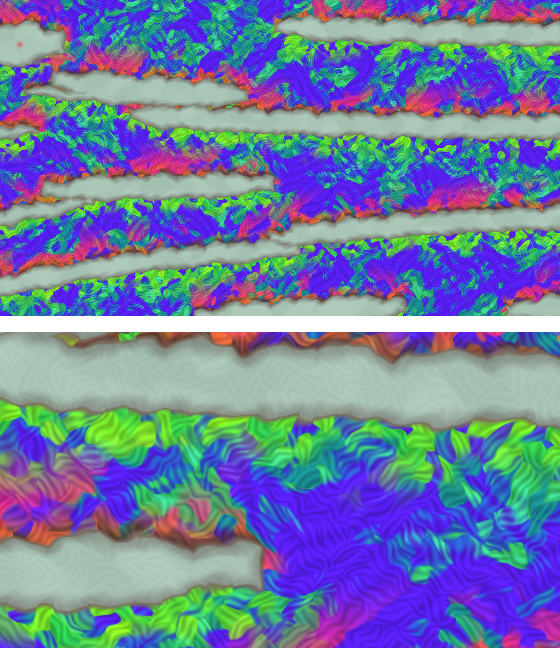
Top, the full canvas; bottom, a detail of the centre.
Write a Shadertoy shader that draws this texture map.

```glsl
const int BAND_COUNT = 12;

// Band axis: start x, end x, start height, end height
const vec4 BAND_AXIS[BAND_COUNT] = vec4[BAND_COUNT](
    vec4(0.87, 1.90, 0.915, 0.888), vec4(-0.10, 0.20, 0.850, 0.868),
    vec4(0.17, 0.78, 0.745, 0.700), vec4(0.41, 1.90, 0.637, 0.600),
    vec4(0.08, 0.55, 0.712, 0.675), vec4(-0.10, 0.12, 0.583, 0.583),
    vec4(0.14, 0.86, 0.398, 0.417), vec4(-0.10, 0.30, 0.290, 0.365),
    vec4(0.85, 1.90, 0.245, 0.312), vec4(-0.10, 0.95, 0.070, 0.212),
    vec4(0.62, 1.28, -0.010, 0.028), vec4(1.60, 1.90, 0.012, 0.042));

// Band shape: bow of the axis, half thickness
const vec2 BAND_SHAPE[BAND_COUNT] = vec2[BAND_COUNT](
    vec2(-0.006, 0.033), vec2(0.0, 0.064), vec2(-0.010, 0.040),
    vec2(-0.015, 0.034), vec2(0.0, 0.015), vec2(0.0, 0.018),
    vec2(0.0, 0.034), vec2(0.0, 0.022), vec2(0.013, 0.032),
    vec2(0.025, 0.029), vec2(0.0, 0.040), vec2(0.0, 0.035));

float hash(vec2 cell, float seed) {
    return fract(sin(dot(cell, vec2(41.3, 289.1)) + seed) * 4375.5);
}

vec2 ripple(vec2 p) {
    return 0.004 * sin(p.yx * 37.0 + 2.0 * sin(p * 23.0))
         + 0.002 * sin(p.yx * 131.0 + 3.0 * sin(p * 71.0));
}

// Cellular brush daubs: two tones and a fine streak, blended between cells
vec3 daubs(vec2 p, float scale, float seed) {
    vec2 grid = p * scale, base = floor(grid);
    vec4 sum = vec4(0.0);
    for (int j = -1; j <= 1; j++)
    for (int i = -1; i <= 1; i++) {
        vec2 cell = base + vec2(i, j);
        vec2 offset = grid - cell - vec2(hash(cell, seed), hash(cell, seed + 1.7));
        float lean = hash(cell, seed + 3.1) < 0.6 ? 0.75 : -0.75;
        float angle = lean + 0.8 * (hash(cell, seed + 4.3) - 0.5);
        vec2 dir = vec2(cos(angle), sin(angle));
        float along = dot(offset, dir);
        float across = dot(offset, vec2(-dir.y, dir.x));
        float weight = exp(-9.0 * (0.55 * along * along + 3.2 * across * across));
        float streak = sin(across * 15.0 + 2.0 * sin(along * 3.0) + seed);
        sum += weight * vec4(hash(cell, seed + 6.2), hash(cell, seed + 8.9), streak, 1.0);
    }
    return sum.xyz / (sum.w + 1e-5);
}

// Signed distance to one band; y tells which side of the axis, z the side-biased gap
vec3 bandDistance(vec2 p, vec4 axis, vec2 shape) {
    float t = clamp((p.x - axis.x) / (axis.y - axis.x), 0.0, 1.0);
    float rise = p.y - mix(axis.z, axis.w, t) - shape.x * 4.0 * t * (1.0 - t);
    float endGap = min(p.x - axis.x, axis.y - p.x);
    float halfWidth = shape.y * mix(0.45, 1.0, smoothstep(0.0, 0.13, endGap));
    float scallop = abs(sin(p.x * 30.0 + 1.5 * sin(p.x * 7.0 + axis.z * 20.0)));
    halfWidth += rise > 0.0 ? 0.012 * (scallop - 0.5) : 0.002 * sin(p.x * 43.0);
    vec2 gap = vec2(-endGap, abs(rise) - halfWidth);
    float dist = length(max(gap, 0.0)) + min(max(gap.x, gap.y), 0.0);
    return vec3(dist, rise, length(max(gap * vec2(3.0, 1.0), 0.0)));
}

// x: nearest band, y: gap down to a band, z: gap up to a band
vec3 bandField(vec2 p) {
    vec3 field = vec3(1.0);
    for (int i = 0; i < BAND_COUNT; i++) {
        vec3 band = bandDistance(p, BAND_AXIS[i], BAND_SHAPE[i]);
        field.x = min(field.x, band.x);
        if (band.y > 0.0) field.y = min(field.y, band.z);
        else field.z = min(field.z, band.z);
    }
    return field;
}

vec3 brushedPaint(vec3 broad, vec3 fine, float gapDown, float gapUp) {
    // Violet ground with blue, teal and green strokes
    float tone = 0.6 * broad.x + 0.4 * fine.x + 0.06 * broad.z + 0.04 * fine.z;
    vec3 color = mix(vec3(0.35, 0.12, 0.98), vec3(0.18, 0.36, 0.83), smoothstep(0.43, 0.55, tone));
    vec3 leaf = mix(vec3(0.10, 0.56, 0.58), vec3(0.20, 0.76, 0.38), smoothstep(0.3, 0.7, fine.y));
    color = mix(color, leaf, smoothstep(0.56, 0.68, tone));
    color = mix(color, vec3(0.25, 0.88, 0.66), 0.7 * smoothstep(0.78, 0.92, fine.y * 0.7 + tone * 0.4));

    // Lime teeth hang below each band
    float depth = 0.025 + 0.085 * broad.y;
    float lime = (1.0 - smoothstep(0.3, 1.0, gapUp / depth)) * smoothstep(0.2, 0.55, fine.x);
    color = mix(color, mix(vec3(0.18, 0.80, 0.30), vec3(0.57, 0.96, 0.12), fine.y), lime);

    // Pink, orange and brown gather above each band
    float pink = (1.0 - smoothstep(0.02, 0.12, gapDown))
               * smoothstep(0.50, 0.68, 0.7 * broad.y + 0.3 * fine.y);
    float orange = (1.0 - smoothstep(0.008, 0.042, gapDown)) * smoothstep(0.35, 0.65, fine.y);
    float brown = (1.0 - smoothstep(0.003, 0.026, gapDown)) * smoothstep(0.75, 0.3, fine.x);
    color = mix(color, vec3(0.96, 0.18, 0.48), 0.9 * pink);
    color = mix(color, vec3(0.90, 0.43, 0.17), 0.85 * orange);
    color = mix(color, vec3(0.33, 0.23, 0.20), 0.9 * brown);
    return color * (0.96 + 0.10 * fine.z + 0.07 * broad.z);
}

vec3 paleBand(float dist, vec3 broad, vec3 fine) {
    vec3 color = mix(vec3(0.53, 0.57, 0.53), vec3(0.66, 0.77, 0.71), smoothstep(0.0, 0.018, -dist));
    return color + 0.012 * fine.z + 0.05 * (broad.x - 0.5);
}

void mainImage(out vec4 fragColor, in vec2 fragCoord) {
    vec2 p = fragCoord / iResolution.y;
    float edge = 1.2 / iResolution.y;
    vec2 bent = p + ripple(p);
    vec3 broad = daubs(bent, 15.0, 1.0);
    vec3 fine = daubs(bent, 48.0, 5.0);
    vec3 field = bandField(bent);
    float dist = field.x + 0.005 * (fine.x - 0.5);

    vec3 paint = brushedPaint(broad, fine, field.y, field.z);
    paint = mix(vec3(0.48, 0.43, 0.37), paint, smoothstep(0.0, 0.007, dist));
    vec3 color = mix(paleBand(dist, broad, fine), paint, smoothstep(-edge, edge, dist));

    // Small red blemish in the upper left band
    vec2 spot = p - vec2(0.063, 0.859);
    color = mix(color, vec3(0.92, 0.30, 0.35), 0.85 * exp(-dot(spot, spot) / 0.00006));
    fragColor = vec4(clamp(color, 0.0, 1.0), 1.0);
}
```
